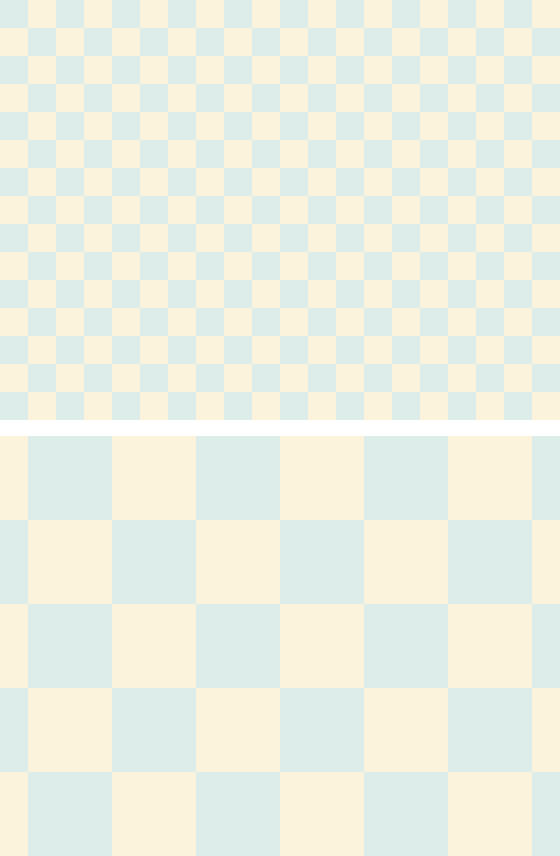
Top, the full canvas; bottom, a detail of the centre.
A Shadertoy shader for this pattern:

```glsl
#define ROWS 15.0
#define MINT vec3(0.867, 0.929, 0.914)
#define CREAM vec3(0.988, 0.953, 0.867)

// Signed distance to the nearest grid line: positive in even cells, negative in odd
vec2 cellDistance(vec2 p) {
    return 0.5 - abs(mod(p + 0.5, 2.0) - 1.0);
}

// Antialiased checkerboard: 1 in even squares, 0 in odd squares
float checker(vec2 p, float pixel) {
    vec2 wave = clamp(2.0 * cellDistance(p) / pixel, -1.0, 1.0);
    return 0.5 + 0.5 * wave.x * wave.y;
}

void mainImage(out vec4 fragColor, in vec2 fragCoord) {
    // Square cells, counted from the lower left
    float pixel = ROWS / iResolution.y;
    vec2 p = fragCoord * pixel;

    fragColor = vec4(mix(CREAM, MINT, checker(p, pixel)), 1.0);
}
```
